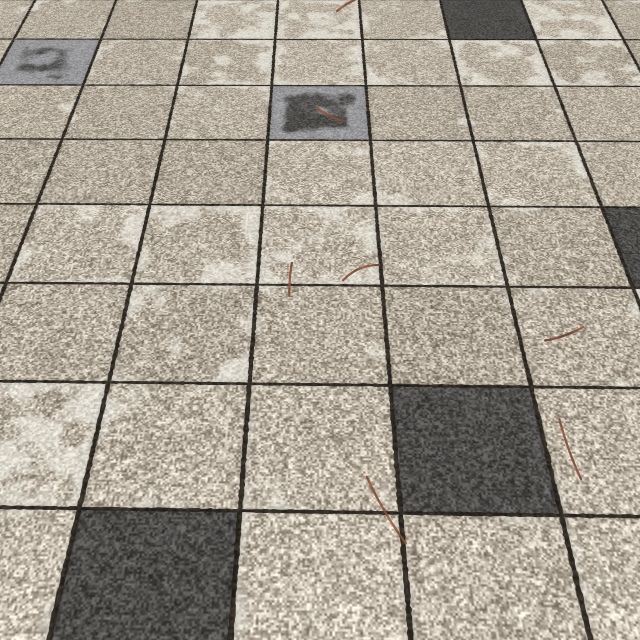
A Shadertoy shader for this texture:

```glsl
#define HORIZON 0.811
#define VANISH_X 0.495
#define COLUMN_SCALE 6.41
#define ROW_SCALE 11.432
#define JOINT_HALF vec2(0.0155, 0.0125)
#define GRAIN_FREQ 70.0
#define GRAIN_CONTRAST 0.72
#define STONE vec3(0.715, 0.680, 0.620)
#define BLOOM vec3(0.865, 0.845, 0.800)
#define BASALT vec3(0.310, 0.302, 0.292)
#define JOINT vec3(0.170, 0.150, 0.125)
#define TWIG vec3(0.500, 0.300, 0.210)

// Column, row and edge wear of the dark slabs
const vec3 darkSlabs[6] = vec3[6](
    vec3(-1, 6, 0.02), vec3(1, 5, 0.05), vec3(3, 3, 0.0),
    vec3(0, 1, 0.34), vec3(2, -1, 0.04), vec3(-3, 0, 0.40));

// Column, row and bloom of the most weathered pale slabs
const vec3 wornSlabs[12] = vec3[12](
    vec3(-2, 5, 0.25), vec3(-1, 4, 0.10), vec3(0, 3, 0.13), vec3(-1, 3, 0.10),
    vec3(-2, 3, 0.07), vec3(2, 0, 0.20), vec3(3, -1, 0.24), vec3(0, -1, 0.20),
    vec3(-1, 0, 0.16), vec3(-1, -1, 0.17), vec3(3, 0, 0.11), vec3(1, 0, 0.07));

// Twig end points, measured from the upper left
const vec4 twigs[7] = vec4[7](
    vec4(0.456, 0.411, 0.452, 0.462), vec4(0.592, 0.414, 0.536, 0.438),
    vec4(0.573, 0.745, 0.634, 0.849), vec4(0.874, 0.655, 0.908, 0.749),
    vec4(0.852, 0.532, 0.911, 0.511), vec4(0.495, 0.169, 0.536, 0.189),
    vec4(0.527, 0.017, 0.554, 0.0));

float hash(vec2 p) {
    vec3 q = fract(p.xyx * 0.1031);
    q += dot(q, q.yzx + 33.33);
    return fract((q.x + q.y) * q.z);
}

float noise(vec2 p) {
    vec2 i = floor(p), f = fract(p);
    f = f * f * (3.0 - 2.0 * f);
    return mix(mix(hash(i), hash(i + vec2(1, 0)), f.x),
               mix(hash(i + vec2(0, 1)), hash(i + vec2(1, 1)), f.x), f.y);
}

float fbm(vec2 p) {
    float sum = 0.0, weight = 0.533;
    for (int i = 0; i < 4; i++) {
        sum += weight * noise(p);
        p = p * 2.03 + 17.1;
        weight *= 0.5;
    }
    return sum;
}

// Perspective map from the canvas to slab columns and rows
vec2 pavingCoord(vec2 p) {
    p.y *= 1.0 - 0.018 * (p.x - 0.39);
    float depth = p.y + HORIZON;
    return vec2((p.x - VANISH_X) * COLUMN_SCALE / depth + 0.478,
                13.104 - ROW_SCALE / depth);
}

// Distance to a slightly bowed stroke
float twigDistance(vec2 p, vec4 ends, float bow) {
    vec2 along = ends.zw - ends.xy;
    float t = clamp(dot(p - ends.xy, along) / dot(along, along), 0.0, 1.0);
    vec2 bend = vec2(-along.y, along.x) * bow * 4.0 * t * (1.0 - t);
    return length(p - ends.xy - along * t - bend);
}

void mainImage(out vec4 fragColor, in vec2 fragCoord) {
    vec2 p = fragCoord / iResolution.xy;
    p.y = 1.0 - p.y;
    vec2 uv = pavingCoord(p);
    vec2 footprint = fwidth(uv);
    vec2 id = floor(uv), cell = uv - id;
    vec2 edge = min(cell, 1.0 - cell);

    // Slab type and weathering
    float seed = hash(id + 40.0);
    float wear = mix(-0.18, 0.03, seed) - 0.012 * id.y;
    float dark = 0.0, darkWear = 0.0;
    for (int i = 0; i < 12; i++)
        if (id == wornSlabs[i].xy) wear = wornSlabs[i].z;
    for (int i = 0; i < 6; i++)
        if (id == darkSlabs[i].xy) { dark = 1.0; darkWear = darkSlabs[i].z; }

    // Pale bloom creeping in from the slab edges
    float patches = fbm(cell * 4.5 + id * 19.0 + 200.0);
    float rim = exp(-10.0 * min(edge.x, edge.y));
    float bloom = smoothstep(0.68, 0.92, patches + 0.36 * rim + wear);
    float darkBloom = smoothstep(0.55, 0.75, 0.5 * patches + 0.7 * rim + darkWear)
                    * smoothstep(0.0, 0.3, darkWear);

    // Aggregate, softened where it is finer than the canvas can show
    vec2 g = uv * GRAIN_FREQ + 900.0;
    float span = GRAIN_FREQ * max(footprint.x, footprint.y);
    float grain = 0.7 * noise(g) + 0.3 * noise(g * 0.47 + 31.0) - 0.5;
    grain *= GRAIN_CONTRAST / (1.0 + 0.4 * span * span);

    vec3 pale = STONE + 0.05 * (seed - 0.5) + 0.05 * smoothstep(0.6, 1.0, p.y);
    pale = mix(pale, BLOOM, bloom) + grain * mix(1.0, 0.45, bloom);
    vec3 basalt = mix(BASALT, vec3(0.60, 0.60, 0.61), darkBloom) + 0.5 * grain;
    vec3 color = mix(pale, basalt, dark);

    // Ragged joints with grit and soft dirt beside them
    vec2 ragged = JOINT_HALF * (0.65 + 0.7 * noise(uv * 38.0 + 500.0));
    vec2 cover = 1.0 - smoothstep(ragged - 0.6 * footprint, ragged + 0.6 * footprint, edge);
    vec2 dirt = exp(-edge / (JOINT_HALF * 1.3));
    color *= 1.0 - 0.22 * max(dirt.x, dirt.y);
    vec3 grit = JOINT * (0.6 + 0.8 * noise(uv * 55.0 + 700.0));
    color = mix(color, grit, 0.95 * max(cover.x, cover.y));

    // Fallen twigs
    float pixel = 1.0 / iResolution.y;
    for (int i = 0; i < 7; i++) {
        float bow = 0.3 * (hash(vec2(i, 7)) - 0.5);
        float d = twigDistance(p, twigs[i], bow);
        float shade = 0.75 + 0.5 * noise(p * 90.0);
        color = mix(color, TWIG * shade, 0.9 * (1.0 - smoothstep(0.0016 - pixel * 0.5, 0.0016 + pixel * 0.7, d)));
    }

    fragColor = vec4(clamp(color, 0.0, 1.0), 1.0);
}
```
